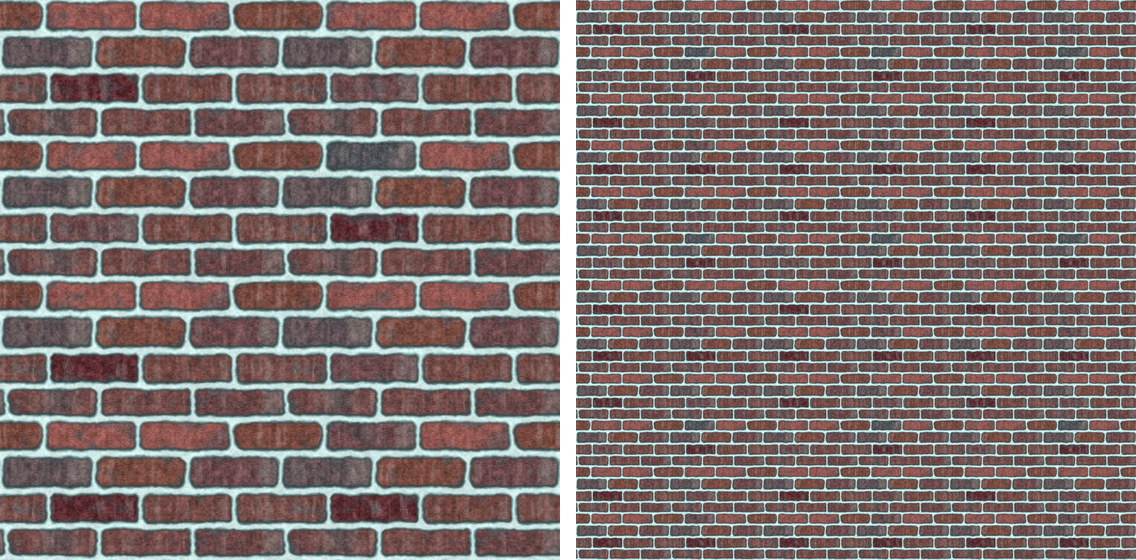
Left, the tile; right, the same tile 3 across and 3 down.
Write a WebGL 1 fragment shader that draws this texture.

```glsl
precision highp float;
// Weathered red brick wall in running bond with pale, teal-edged mortar; tiles.
uniform vec2 u_resolution;

#define BRICKS vec2(6.0, 16.0)        // repeats across and down
#define FAMILY vec2(3.0, 4.0)         // block of bricks that recurs
#define HALF_SIZE vec2(0.0788, 0.0247)
#define CORNER 0.007
#define WOBBLE 0.0042
#define GRAIN 0.15
#define ROSE vec3(0.57, 0.34, 0.32)
#define RUST vec3(0.47, 0.29, 0.25)
#define PLUM vec3(0.41, 0.28, 0.29)
#define OXBLOOD vec3(0.34, 0.16, 0.18)
#define SLATE vec3(0.31, 0.32, 0.34)
#define MORTAR vec3(0.83, 0.93, 0.92)

const float TAU = 6.2831853;
const vec3 ASH = vec3(0.48, 0.44, 0.43);
const vec3 SHADOW = vec3(0.19, 0.26, 0.27);
const vec3 TEAL = vec3(0.46, 0.62, 0.62);

float hash(vec2 p) {
  return fract(sin(dot(p, vec2(127.1, 311.7))) * 43758.55);
}

// Smooth lattice noise that wraps after a whole number of cells
float noise(vec2 p, vec2 period) {
  vec2 i = floor(p), f = fract(p);
  f = f * f * (3.0 - 2.0 * f);
  vec2 a = mod(i, period), b = mod(i + 1.0, period);
  return mix(mix(hash(a), hash(vec2(b.x, a.y)), f.x),
             mix(hash(vec2(a.x, b.y)), hash(b), f.x), f.y);
}

float roundedBox(vec2 p, vec2 halfSize, float r) {
  vec2 e = abs(p) - halfSize + r;
  return length(max(e, 0.0)) + min(max(e.x, e.y), 0.0) - r;
}

// Base colour; one brick in every other course is swapped at random
vec3 firedColor(vec2 id, vec2 kin, bool swapped) {
  if (swapped) {
    float pick = hash(id + 5.3);
    return pick < 0.4 ? OXBLOOD : pick < 0.65 ? ROSE : pick < 0.75 ? SLATE : PLUM;
  }
  if (kin.y < 0.5) return kin.x < 1.5 ? ROSE : RUST;
  if (kin.y < 1.5) return kin.x < 0.5 ? mix(SLATE, PLUM, 0.45) : kin.x < 1.5 ? RUST : PLUM;
  return mix(PLUM, RUST, hash(kin + 2.7));
}

// Mottled face with streaks, scorched patches and an ashen end
vec3 brickFace(vec2 q, vec2 id, vec2 kin) {
  bool swapped = kin.x < 0.5 && mod(kin.y, 2.0) < 0.5;
  vec2 seed = floor(40.0 * vec2(hash((swapped ? id : kin) + 1.1), hash(kin + 8.4)));
  vec2 far = vec2(512.0);
  float patches = noise(q * vec2(42.0, 55.0) + seed + 100.0, far);
  float mottle = noise(q * vec2(115.0, 95.0) + seed + 200.0, far);
  float streak = noise(q * vec2(190.0, 24.0) + seed + 300.0, far);
  vec3 col = firedColor(id, kin, swapped);
  float red = col.r - col.b;
  col = mix(col, SLATE, 0.55 * smoothstep(0.55, 0.95, patches));
  col = mix(col, ROSE, 0.35 * smoothstep(0.55, 0.9, mottle) * (1.0 - patches));
  col = mix(col, ASH, 0.45 * smoothstep(0.5, 0.95, streak) * step(red, 0.23));
  float ashenEnd = smoothstep(0.038, 0.05, q.x + 0.008 * (mottle - 0.5));
  col = mix(col, ASH, 0.6 * ashenEnd * step(red, 0.14));
  return col * (0.82 + 0.24 * mottle + 0.14 * streak);
}

void main() {
  vec2 uv = gl_FragCoord.xy / u_resolution;
  float aa = 0.7 / min(u_resolution.x, u_resolution.y);

  // Uneven courses and ragged edges
  vec2 p = vec2(uv.x, 1.0 - uv.y);
  vec2 coarse = p * 48.0, fine = p * 144.0;
  vec2 ragged = vec2(noise(coarse, vec2(24.0, 12.0)), noise(coarse + 7.0, vec2(24.0, 12.0)));
  ragged += 0.5 * vec2(noise(fine, vec2(72.0, 36.0)), noise(fine + 31.0, vec2(72.0, 36.0)));
  vec2 w = p + WOBBLE * (ragged - 0.75);
  w.y += 0.0026 * cos(TAU * (4.0 * p.y - 0.125));

  // Running bond with slightly irregular stagger
  vec2 g = w * BRICKS;
  float course = mod(floor(g.y), FAMILY.y);
  g.x -= mod(course, 2.0) < 0.5 ? 0.485 + 0.015 * course : 0.03 * course - 0.02;
  vec2 id = mod(floor(g), BRICKS);
  vec2 kin = mod(id, FAMILY);
  vec2 q = (fract(g) - 0.5) / BRICKS;

  float worn = hash(kin + 3.9);
  float radius = CORNER + 0.009 * worn * worn;
  if (kin.x > 1.5 && kin.y < 0.5) radius = 0.019;
  float d = roundedBox(q, HALF_SIZE, radius);

  // Grain shared by brick and mortar
  float grit = noise(p * 256.0, vec2(256.0)) - 0.5;
  float speck = noise(p * 400.0 + 13.0, vec2(400.0)) - 0.5;
  float grain = GRAIN * (0.6 * grit + 0.6 * speck);

  // Brick, dark rim heavier below, then mortar
  float below = smoothstep(-0.01, 0.024, q.y);
  vec3 col = brickFace(q, id, kin) + grain;
  float rim = smoothstep(-0.0055 - 0.001 * below, 0.0, d);
  col = mix(col, SHADOW, rim * (0.6 + 0.3 * below));
  float stain = noise(p * 64.0 + 5.0, vec2(64.0));
  vec3 joint = mix(TEAL, MORTAR, smoothstep(0.0, 0.0052, d + 0.0016 * (0.6 - stain)));
  joint *= 0.94 + 0.1 * stain;
  col = mix(col, joint + 0.8 * grain, smoothstep(-0.0012 - aa, 0.0014 + aa, d));
  gl_FragColor = vec4(clamp(col, 0.0, 1.0), 1.0);
}
```
